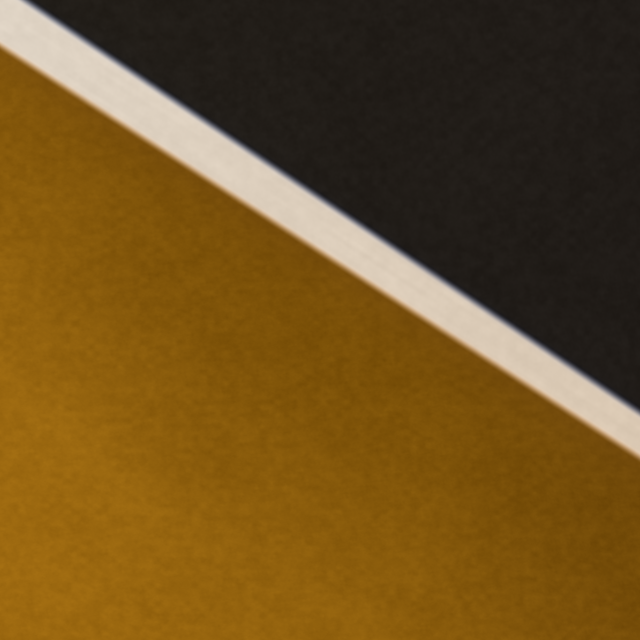
A WebGL 1 fragment shader for this texture:

```glsl
precision highp float;

uniform vec2 u_resolution;

float hash(vec2 p) {
  return fract(sin(dot(p, vec2(127.1, 311.7))) * 43758.5453);
}

float noise(vec2 p) {
  vec2 i = floor(p);
  vec2 f = fract(p);
  f = f * f * (3.0 - 2.0 * f);
  return mix(mix(hash(i), hash(i + vec2(1.0, 0.0)), f.x),
             mix(hash(i + vec2(0.0, 1.0)), hash(i + vec2(1.0, 1.0)), f.x), f.y);
}

// Layered noise centred on zero
float fbm(vec2 p) {
  float sum = 0.0;
  float amp = 0.5;
  for (int i = 0; i < 4; i++) {
    sum += amp * (noise(p) - 0.5);
    p = mat2(1.6, 1.2, -1.2, 1.6) * p + 7.3;
    amp *= 0.55;
  }
  return sum;
}

// Signed distance above a sloping line
float lineDistance(vec2 p, float height, float slope) {
  return (p.y - height - slope * p.x) / sqrt(1.0 + slope * slope);
}

vec3 goldPaper(vec2 p, float depth) {
  float light = smoothstep(0.05, 0.8, depth + 0.1 * (1.0 - p.x));
  vec3 color = mix(vec3(0.482, 0.316, 0.03), vec3(0.605, 0.405, 0.06), light);
  color += vec3(0.03, 0.022, 0.008) * (1.0 - smoothstep(0.0, 0.35, p.x));
  color -= vec3(0.03, 0.022, 0.0) * smoothstep(0.6, 1.0, p.x);

  // Soft diagonal streaks, cloudy mottling and fine fibres
  vec2 along = vec2(dot(p, vec2(0.77, -0.64)), dot(p, vec2(0.64, 0.77)));
  float streaks = noise(along * vec2(2.0, 16.0)) - 0.5;
  float grain = 0.035 * streaks * smoothstep(0.15, 0.5, depth)
              + 0.035 * fbm(p * 9.0) + 0.075 * fbm(p * vec2(85.0, 105.0));
  color += grain * vec3(1.0, 0.8, 0.35);

  // Brownish shade beside the band
  return mix(color, vec3(0.43, 0.27, 0.07), 0.4 * exp(-max(depth, 0.0) * 32.0));
}

vec3 darkPaper(vec2 p, float rise) {
  vec3 color = mix(vec3(0.135, 0.118, 0.096), vec3(0.126, 0.108, 0.092), p.x);
  color += 0.015 * fbm(p * 7.0) + 0.035 * fbm(p * 85.0);
  return color + vec3(0.0, 0.003, 0.01) * exp(-max(rise, 0.0) * 50.0);
}

vec3 paleBand(vec2 p, float across) {
  vec3 color = mix(vec3(0.875, 0.83, 0.77), vec3(0.855, 0.785, 0.70), p.x);
  vec2 along = vec2(dot(p, vec2(0.83, -0.55)), across);
  color += 0.02 * (noise(along * vec2(9.0, 150.0)) - 0.5);
  return color + 0.035 * fbm(p * 70.0);
}

void main() {
  vec2 p = gl_FragCoord.xy / u_resolution;
  float upper = lineDistance(p, 1.026, -0.671);
  float lower = lineDistance(p, 0.928, -0.644);

  // Each edge softens over about a hundredth of the canvas
  vec3 color = mix(goldPaper(p, -lower), paleBand(p, lower),
                   smoothstep(-0.007, 0.008, lower));
  color = mix(color, darkPaper(p, upper), smoothstep(-0.008, 0.008, upper));

  // Faint coloured fringes: blue above the band, orange below
  float blue = exp(-pow(upper / 0.006, 2.0));
  float orange = exp(-pow((lower - 0.002) / 0.005, 2.0));
  color += blue * vec3(-0.06, -0.025, 0.05);
  color += orange * vec3(0.045, 0.0, -0.03);

  gl_FragColor = vec4(clamp(color, 0.0, 1.0), 1.0);
}
```
